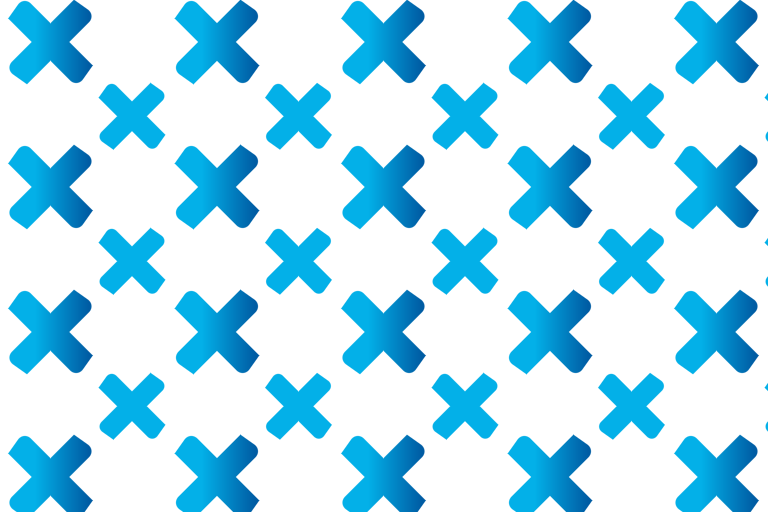
Give the GLSL for this pattern, as a Shadertoy shader.

```glsl
// Lengths are fractions of the canvas height, measured from the top left.
const vec2 PITCH = vec2(0.3252, 0.2832);
const vec2 LARGE_CENTER = vec2(0.0986, 0.0820);
const vec2 SMALL_CENTER = vec2(0.2578, 0.2271);
const float SMALL_SCALE = 0.79;

const float ARM_HALF_WIDTH = 0.0260;
const float ARM_LENGTH = 0.0953;
const float END_SLANT = 0.17;
const float CORNER_RADIUS = 0.0195;

const float SHADE_START = -0.030;
const float SHADE_END = 0.075;
const vec3 PAPER = vec3(1.0);
const vec3 SKY = vec3(0.01, 0.69, 0.91);
const vec3 DEEP = vec3(0.0, 0.36, 0.64);

// Offset from the nearest lattice center, with y pointing up.
vec2 cellOffset(vec2 p, vec2 center) {
    vec2 cell = max(round((p - center) / PITCH), 0.0);
    vec2 offset = p - center - cell * PITCH;
    return vec2(offset.x, -offset.y);
}

// Intersection of two half planes with a rounded corner.
float roundedCorner(float a, float b, float radius) {
    vec2 q = vec2(a, b) + radius;
    return min(max(q.x, q.y), 0.0) + length(max(q, 0.0)) - radius;
}

// Diagonal cross; each arm end has one sharp and one rounded corner.
float crossDistance(vec2 p) {
    // Axes along and across the upper right arm
    vec2 arm = vec2(p.x + p.y, p.y - p.x) * inversesqrt(2.0);

    // Fold the four arms together by quarter turns
    if (abs(arm.y) > abs(arm.x)) arm = vec2(arm.y, -arm.x);
    if (arm.x < 0.0) arm = -arm;

    float end = (arm.x + END_SLANT * arm.y - ARM_LENGTH)
              * inversesqrt(1.0 + END_SLANT * END_SLANT);
    float roundSide = -arm.y - ARM_HALF_WIDTH;
    float sharpSide = arm.y - ARM_HALF_WIDTH;
    return max(roundedCorner(end, roundSide, CORNER_RADIUS), sharpSide);
}

float coverage(float d, float pixel) {
    return 1.0 - smoothstep(-0.7 * pixel, 0.7 * pixel, d);
}

void mainImage(out vec4 fragColor, in vec2 fragCoord) {
    float pixel = 1.0 / iResolution.y;
    vec2 p = vec2(fragCoord.x, iResolution.y - fragCoord.y) * pixel;
    vec3 color = PAPER;

    // Small flat crosses
    vec2 small = cellOffset(p, SMALL_CENTER) / SMALL_SCALE;
    float smallDistance = crossDistance(small) * SMALL_SCALE;
    color = mix(color, SKY, coverage(smallDistance, pixel));

    // Large crosses, shaded toward the right
    vec2 large = cellOffset(p, LARGE_CENTER);
    float shade = clamp((large.x - SHADE_START) / (SHADE_END - SHADE_START), 0.0, 1.0);
    color = mix(color, mix(SKY, DEEP, shade), coverage(crossDistance(large), pixel));

    fragColor = vec4(color, 1.0);
}
```
